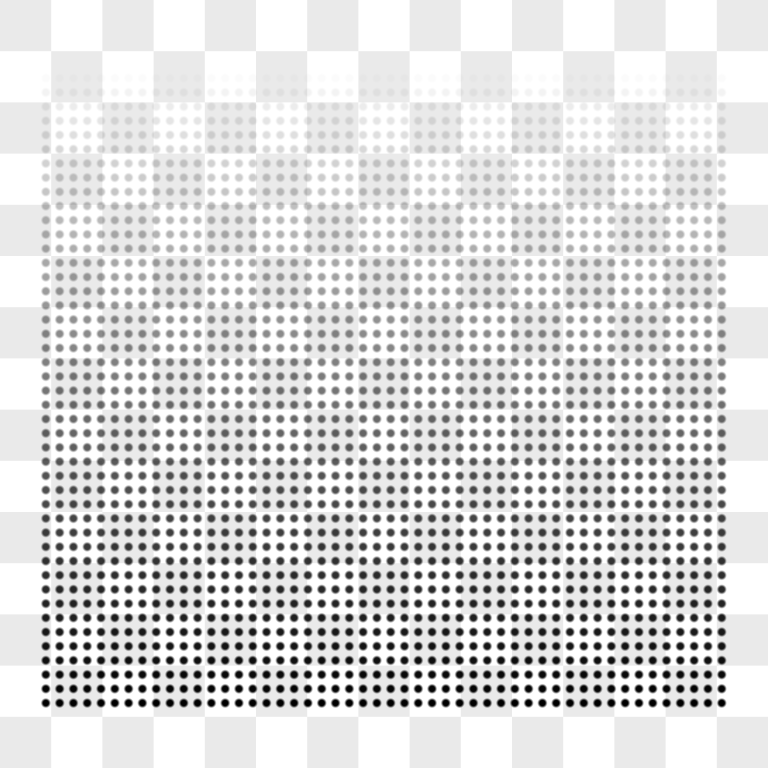
This pattern is drawn by a WebGL 1 fragment shader. Its source:

```glsl
precision highp float;
// Halftone fade: a grid of soft black dots over a pale checkerboard.
// The checker is a product of two square waves; the dots come from a
// clamped lattice, and their opacity falls from the bottom row to the top.

#define CHECKER_CELLS 15.0
#define CHECKER_GRAY 0.918
#define DOT_COUNT vec2(50.0, 45.0)
#define DOT_FIRST vec2(0.0597, 0.0846)
#define DOT_STEP vec2(0.01796, 0.01849)
#define DOT_RADIUS 0.0051
#define DOT_FEATHER 0.0021
#define FADE_POWER 0.9

uniform vec2 u_resolution;

// Square wave per axis, -1 in even cells and +1 in odd ones, smooth at edges
vec2 squareWave(vec2 cell, vec2 softness) {
  vec2 edgeDistance = abs(mod(cell + 0.5, 2.0) - 1.0) - 0.5;
  return clamp(edgeDistance / softness, -1.0, 1.0);
}

float checkerboard(vec2 uv) {
  vec2 pixelInCells = CHECKER_CELLS / u_resolution;
  vec2 wave = squareWave(uv * CHECKER_CELLS, 0.5 * pixelInCells);
  return mix(1.0, CHECKER_GRAY, 0.5 + 0.5 * wave.x * wave.y);
}

// Opacity of the nearest dot in the bounded lattice
float dotOpacity(vec2 uv) {
  vec2 lastIndex = DOT_COUNT - 1.0;
  vec2 index = floor((uv - DOT_FIRST) / DOT_STEP + 0.5);
  index = clamp(index, vec2(0.0), lastIndex);
  float reach = length(uv - DOT_FIRST - index * DOT_STEP);
  float feather = max(DOT_FEATHER, 0.7 / min(u_resolution.x, u_resolution.y));
  float coverage = 1.0 - smoothstep(DOT_RADIUS - feather,
                                    DOT_RADIUS + feather, reach);
  float fade = pow(1.0 - index.y / (lastIndex.y + 0.5), FADE_POWER);
  return coverage * fade;
}

void main() {
  vec2 uv = gl_FragCoord.xy / u_resolution;
  float shade = checkerboard(uv) * (1.0 - dotOpacity(uv));
  gl_FragColor = vec4(vec3(shade), 1.0);
}
```
